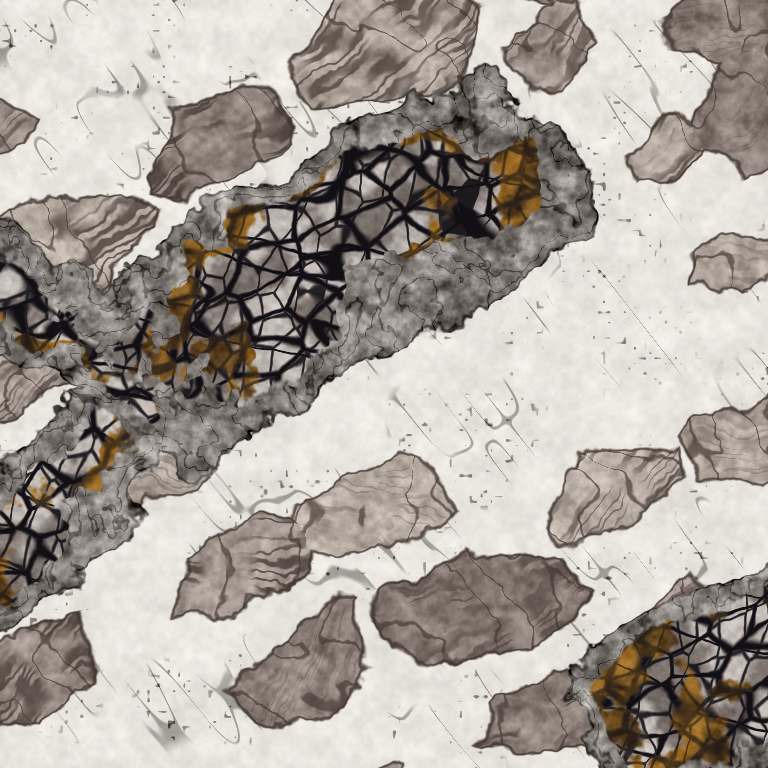
This texture is drawn by a WebGL 1 fragment shader. Its source:

```glsl
precision highp float;
uniform vec2 u_resolution;

float hash(vec2 p) {
  return fract(sin(dot(p, vec2(127.1, 311.7))) * 43758.5453);
}

float noise(vec2 p) {
  vec2 i = floor(p), f = fract(p);
  f = f * f * (3.0 - 2.0 * f);
  return mix(mix(hash(i), hash(i + vec2(1, 0)), f.x),
             mix(hash(i + vec2(0, 1)), hash(i + vec2(1, 1)), f.x), f.y);
}

mat2 spin(float a) {
  return mat2(cos(a), -sin(a), sin(a), cos(a));
}

float fbm(vec2 p) {
  float sum = 0.0, amp = 0.52;
  for (int i = 0; i < 5; i++) {
    sum += amp * noise(p);
    p = spin(0.6) * p * 2.03 + 17.3;
    amp *= 0.5;
  }
  return sum;
}

float fill(float d) {
  return 1.0 - smoothstep(-0.0018, 0.0018, d);
}

// Thin wandering line where the noise crosses its middle value
float crack(vec2 p, float width) {
  return 1.0 - smoothstep(width * 0.3, width, abs(noise(p) - 0.5));
}

// Gap between the two nearest cell points: zero along cell borders
float borders(vec2 p) {
  vec2 base = floor(p);
  float near = 9.0, next = 9.0;
  for (int j = -1; j <= 1; j++)
    for (int i = -1; i <= 1; i++) {
      vec2 id = base + vec2(i, j);
      float d = length(id + vec2(hash(id), hash(id + 41.7)) - p);
      next = min(next, max(near, d));
      near = min(near, d);
    }
  return next - near;
}

// Angular tilted grains: distance, seed and local position of the closest
vec4 grains(vec2 q) {
  vec2 size = vec2(0.25, 0.17);
  vec4 best = vec4(1.0, 0.0, 0.0, 0.0);
  for (int j = -1; j <= 1; j++)
    for (int i = -1; i <= 1; i++) {
      vec2 id = floor(q / size) + vec2(i, j);
      float seed = hash(id + 3.1);
      vec2 jitter = vec2(hash(id + 11.3), hash(id + 23.9)) - 0.5;
      vec2 local = spin((hash(id + 7.7) - 0.5) * 0.9) * (q - (id + 0.5 + 0.5 * jitter) * size);
      float radius = 0.062 * mix(0.65, 1.2, hash(id + 31.0));
      float d = -1.0;
      for (int k = 0; k < 7; k++) {
        vec2 side = id + float(k) * 5.3;
        float a = (float(k) + 0.7 * hash(side)) * 0.898;
        d = max(d, dot(local / vec2(1.7, 1.0), vec2(cos(a), sin(a)))
                   - radius * mix(0.75, 1.2, hash(side + 2.2)));
      }
      if (seed > 0.08 && d < best.x) best = vec4(d, seed, local);
    }
  return best;
}

float capsule(vec2 p, vec2 a, vec2 b, float r) {
  vec2 ab = b - a;
  return length(p - a - ab * clamp(dot(p - a, ab) / dot(ab, ab), 0.0, 1.0)) - r;
}

// Broad altered bodies running along the diagonal
float bodies(vec2 p) {
  float d = capsule(p, vec2(0.22, 0.54), vec2(0.62, 0.75), 0.135);
  d = min(d, capsule(p, vec2(-0.05, 0.64), vec2(0.16, 0.56), 0.075));
  d = min(d, capsule(p, vec2(-0.03, 0.26), vec2(0.12, 0.39), 0.085));
  return min(d, capsule(p, vec2(0.87, 0.10), vec2(1.05, 0.16), 0.135));
}

void main() {
  vec2 p = gl_FragCoord.xy / min(u_resolution.x, u_resolution.y);
  vec2 warp = vec2(fbm(p * 11.0), fbm(p * 11.0 + 53.0)) - 0.5;
  vec2 q = spin(0.52) * p;
  float mottle = fbm(p * 38.0) - 0.5;
  float fine = fbm(p * 110.0 + 9.0) - 0.5;

  // Pale matrix with faint scratches and specks
  vec3 color = vec3(0.91, 0.90, 0.87) + 0.11 * mottle + 0.08 * fine;
  float sparse = smoothstep(0.5, 0.75, noise(p * 19.0));
  color -= 0.28 * sparse * crack(spin(-0.9) * p * vec2(9.0, 42.0), 0.03);
  color -= 0.4 * sparse * smoothstep(0.83, 0.95, noise(p * 150.0));

  // Taupe grains with cleavage, fractures and dark outlines
  vec4 g = grains(q + 0.07 * warp);
  float edge = g.x + 0.006 * mottle;
  float tone = fract(g.y * 17.0);
  float streaky = smoothstep(0.35, 0.9, fract(g.y * 53.0));
  vec2 u = spin((fract(g.y * 91.0) - 0.5) * 0.9) * g.zw + g.y * 9.0;
  vec3 grain = mix(vec3(0.72, 0.68, 0.64), vec3(0.53, 0.48, 0.45), tone);
  grain += 0.28 * mottle + 0.25 * fine;
  float cleavage = crack(u * vec2(11.0, 125.0), 0.13 + 0.12 * streaky);
  float fracture = crack(u * vec2(34.0, 13.0) + 5.0, 0.035);
  grain = mix(grain, vec3(0.24, 0.19, 0.17), cleavage * (0.22 + 0.5 * streaky) * smoothstep(0.25, 0.6, noise(u * 28.0)));
  grain = mix(grain, vec3(0.26, 0.21, 0.19), 0.65 * fracture);
  grain = mix(grain, vec3(0.25, 0.20, 0.18), 0.75 * (1.0 - smoothstep(0.0007, 0.003, abs(edge + 0.0015))));
  color = mix(color, grain, fill(edge));

  // Mottled grey rim around each body
  float body = bodies(p + 0.13 * warp) + 0.012 * mottle;
  vec3 rim = vec3(0.51, 0.49, 0.47) + 0.6 * mottle + 0.45 * fine;
  rim -= 0.2 * crack(p * 48.0 + 8.0 * warp, 0.07);
  rim -= 0.2 * (1.0 - smoothstep(0.001, 0.004, abs(body + 0.002)));
  color = mix(color, rim, fill(body));

  // Core: pale fragments, amber stain and grey pods left out of it
  float pods = 0.5 * max(0.0, fbm(p * 8.0 + 31.0) - 0.55);
  float core = body + 0.036 + pods;
  vec3 inner = mix(vec3(0.47, 0.43, 0.41), vec3(0.76, 0.73, 0.71), smoothstep(0.36, 0.58, fbm(p * 17.0 + 4.0)));
  inner += 0.25 * fine;
  float stainBias = 0.24 * (1.0 - smoothstep(0.06, 0.17, distance(p, vec2(0.65, 0.73))));
  stainBias += 0.09 * smoothstep(-0.045, 0.0, core);
  float stain = smoothstep(0.57, 0.63, fbm(p * 13.0 + 77.0) + stainBias);
  vec3 amber = mix(vec3(0.30, 0.21, 0.10), vec3(0.62, 0.43, 0.15), smoothstep(0.3, 0.65, fbm(p * 30.0 + 2.0)));
  inner = mix(inner, amber + 0.2 * fine, stain);

  // Black vein mesh at two scales, with long streaks across it
  vec2 v = q + 0.025 * warp;
  float swell = noise(p * 24.0 + 13.0);
  float thick = 1.0 - smoothstep(0.05, 0.10 + 0.22 * swell, borders(v * vec2(15.0, 23.0)));
  float thin = 1.0 - smoothstep(0.03, 0.09 + 0.12 * swell, borders(spin(0.7) * v * vec2(21.0, 32.0) + 6.0));
  float streak = crack(spin(-0.8) * v * vec2(7.0, 30.0) + 2.0, 0.06);
  float veins = max(max(thick, 0.9 * thin), streak) * (1.0 - 0.4 * stain);
  inner = mix(inner, vec3(0.07, 0.06, 0.08), veins);
  color = mix(color, inner, 1.0 - smoothstep(-0.004, 0.004, core));

  gl_FragColor = vec4(clamp(color, 0.0, 1.0), 1.0);
}
```
